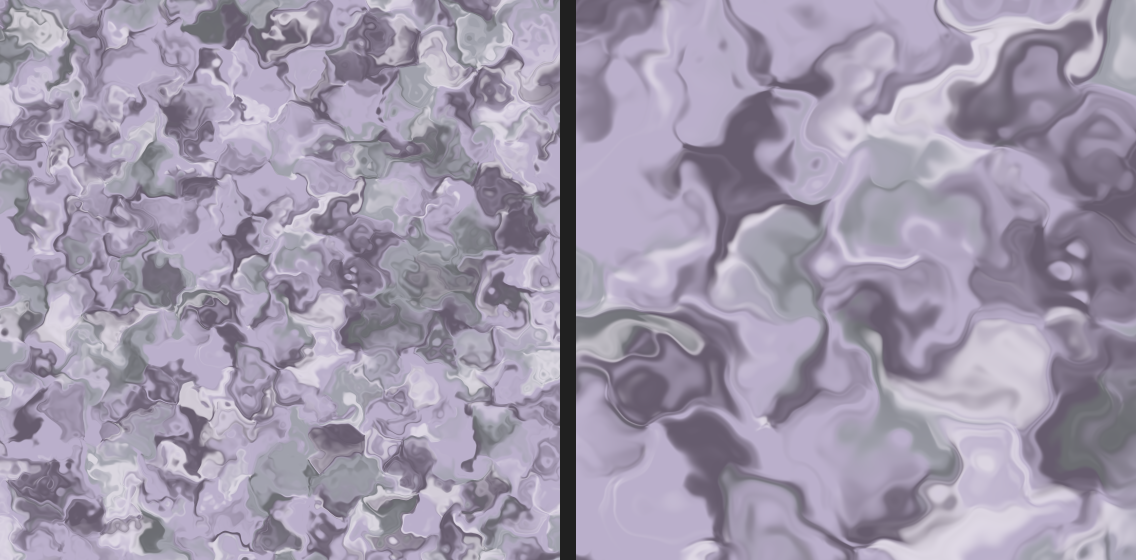
Left: the whole. Right: its middle third, enlarged.
This texture is drawn by a WebGL 1 fragment shader. Its source:

```glsl
precision highp float;

uniform vec2 u_resolution;

const vec3 LAVENDER = vec3(0.730, 0.688, 0.795);
const vec3 MAUVE = vec3(0.400, 0.360, 0.430);
const vec3 SAGE = vec3(0.460, 0.540, 0.480);
const vec3 PEARL = vec3(0.910, 0.890, 0.925);

const float SWIRLS = 30.0;  // swirls across the canvas
const float GRAIN = 0.8;    // pigment frequency relative to the swirls
const float PATCHES = 13.0; // broad dark and light areas across the canvas

float hash(vec2 cell) {
  return fract(sin(dot(cell, vec2(127.1, 311.7))) * 43758.5453);
}

float noise(vec2 p) {
  vec2 cell = floor(p);
  vec2 f = fract(p);
  f = f * f * f * (f * (f * 6.0 - 15.0) + 10.0);
  float low = mix(hash(cell), hash(cell + vec2(1.0, 0.0)), f.x);
  float high = mix(hash(cell + vec2(0.0, 1.0)), hash(cell + 1.0), f.x);
  return mix(low, high, f.y);
}

// Each octave is doubled in frequency and rotated to hide the lattice
float fbm(vec2 p, int octaves) {
  float sum = 0.0;
  float total = 0.0;
  float weight = 1.0;
  for (int i = 0; i < 4; i++) {
    if (i >= octaves) break;
    sum += weight * noise(p);
    total += weight;
    p = mat2(1.6, 1.2, -1.2, 1.6) * p + 7.3;
    weight *= 0.5;
  }
  return sum / total;
}

// Few octaves keep the folds smooth and curled
vec2 warp(vec2 p, float amount) {
  return p + amount * (vec2(fbm(p, 2), fbm(p + vec2(41.7, 23.1), 2)) - 0.5);
}

// Pigments share one folded domain, so their streaks run together
vec3 marble(vec2 uv) {
  vec2 folded = warp(warp(uv * SWIRLS, 2.4), 2.0) * GRAIN;
  float patchiness = 0.16 * (noise(uv * PATCHES) - 0.5);
  float shade = smoothstep(0.38, 0.80, fbm(folded, 3) + patchiness);
  float tint = smoothstep(0.50, 0.74, fbm(folded * 0.6 + vec2(63.2, 17.9), 2));
  float shine = smoothstep(0.52, 0.82, fbm(folded + vec2(19.4, 71.6), 3) - 0.5 * patchiness);

  vec3 color = mix(LAVENDER, MAUVE, shade);
  color = mix(color, SAGE, 0.38 * tint);
  return mix(color, PEARL, 0.8 * shine);
}

void main() {
  float side = min(u_resolution.x, u_resolution.y);
  vec3 color = vec3(0.0);

  // 2 x 2 supersampling softens the thin streaks
  for (int y = 0; y < 2; y++) {
    for (int x = 0; x < 2; x++) {
      vec2 offset = vec2(float(x), float(y)) * 0.5 - 0.25;
      color += marble((gl_FragCoord.xy + offset) / side);
    }
  }
  gl_FragColor = vec4(color * 0.25, 1.0);
}
```
